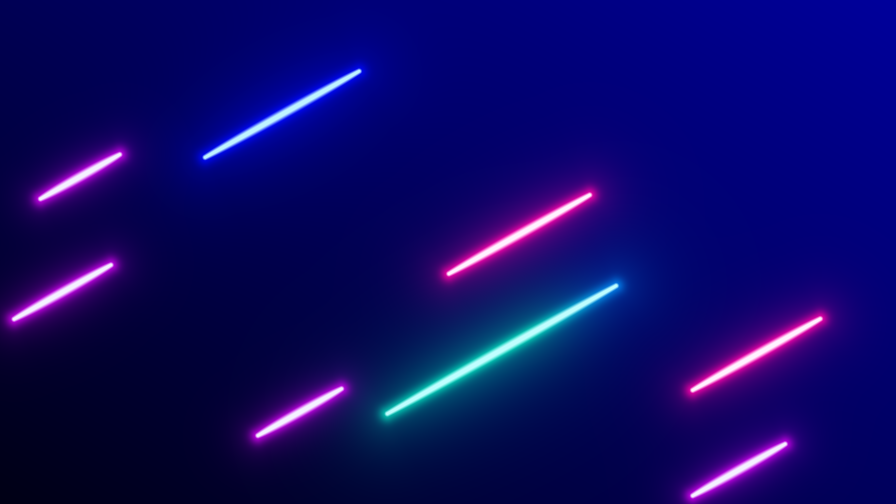
Write a WebGL 1 fragment shader that draws this background.

```glsl
precision highp float;
// Slanted neon streaks with soft halos over a deep blue gradient.
uniform vec2 u_resolution;

const float SLANT = 0.51;

// Distance to a horizontal segment centred on the origin.
float segmentDistance(vec2 p, float halfLength) {
    return length(vec2(max(abs(p.x) - halfLength, 0.0), p.y));
}

// One cyan and one blue streak, then pink and purple ones; along runs from -1 to 1.
vec3 streakTint(float i, float along) {
    if (i < 0.5) return mix(vec3(0.0, 0.82, 0.72), vec3(0.0, 0.5, 0.95), smoothstep(0.2, 1.1, along));
    if (i < 1.5) return vec3(0.0, 0.03, 1.0);
    return mod(i, 3.0) == 1.0 ? vec3(1.0, 0.0, 0.68) : vec3(0.82, 0.0, 0.95);
}

float streakHalfLength(float i) {
    return i < 0.5 ? 0.26 : 0.14 + 0.04 * cos(2.0944 * (i - 1.0)) - 0.005 * i;
}

void main() {
    vec2 uv = gl_FragCoord.xy / u_resolution;
    float aspect = u_resolution.x / u_resolution.y;
    vec2 pos = vec2(uv.x * aspect, uv.y);
    float pixel = 1.0 / u_resolution.y;

    // Backdrop brightens toward the upper right.
    vec3 color = vec3(0.0, 0.0, 0.08 + 0.28 * uv.x + 0.25 * uv.y);

    float c = cos(SLANT), s = sin(SLANT);
    for (int k = 0; k < 8; k++) {
        float i = float(k);

        // Low-discrepancy scatter keeps the streaks apart.
        vec2 cell = fract(vec2(0.56, 0.3) + i * vec2(0.7549, 0.5698));
        vec2 center = vec2(cell.x * aspect, 0.06 + 0.82 * cell.y);
        vec2 q = pos - center;
        q = vec2(c * q.x + s * q.y, c * q.y - s * q.x);

        float halfLength = streakHalfLength(i);
        float along = clamp(q.x / halfLength, -1.0, 1.0);
        float d = segmentDistance(q, halfLength);
        vec3 tint = streakTint(i, along);

        // Halo: a tight rim plus a wide falloff, weaker at the tips.
        float radius = 0.01 + 0.2 * halfLength;
        if (k == 1) radius *= 1.5;
        float rim = exp(-d * d / 0.00025);
        float halo = 0.62 * exp(-d / radius) * (1.0 - 0.35 * along * along);
        color = mix(color, tint, min(0.55 * rim + halo, 1.0));

        // Hot core, tapered toward both ends.
        float width = 0.0085 * sqrt(1.0 - 0.75 * along * along);
        float core = 1.0 - smoothstep(0.3 * width, 1.2 * width + pixel, d);
        color = mix(color, min(0.25 * tint + vec3(0.75, 0.95, 0.95), 1.0), core);
    }
    gl_FragColor = vec4(color, 1.0);
}
```
